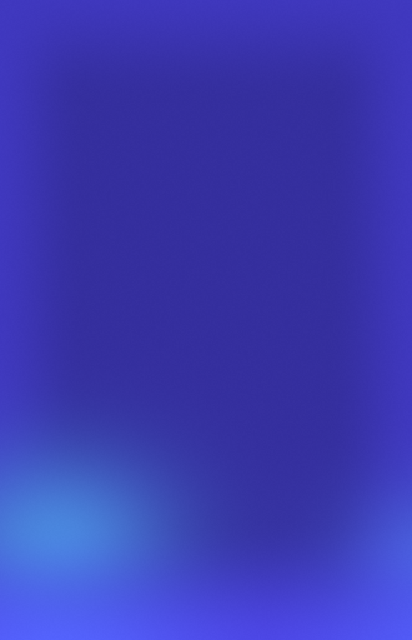
Give the GLSL for this background, as a Shadertoy shader.

```glsl
float hash(vec2 cell) {
    vec3 q = fract(vec3(cell.xyx) * 0.1031);
    q += dot(q, q.yzx + 33.33);
    return fract((q.x + q.y) * q.z);
}

// Soft elliptical glow, 1 at its centre
float glow(vec2 p, vec2 centre, vec2 radius) {
    vec2 d = (p - centre) / radius;
    return exp(-dot(d, d));
}

// Falls smoothly from 1 at the border to 0 at the given depth
float border(float distance, float depth) {
    return 1.0 - smoothstep(-0.03, depth, distance);
}

void mainImage(out vec4 fragColor, in vec2 fragCoord) {
    vec2 uv = fragCoord / iResolution.xy;

    // Deep indigo with lighter left, right and top borders
    float sides = border(min(uv.x, 1.0 - uv.x), 0.21);
    float top = border(1.0 - uv.y, 0.16);
    float rim = 1.0 - (1.0 - sides) * (1.0 - top);
    vec3 color = mix(vec3(0.207, 0.183, 0.62), vec3(0.25, 0.22, 0.75), rim);

    // Azure glow at lower left, dimmer blue at lower right
    float azure = glow(uv, vec2(0.14, 0.16), vec2(0.28, 0.133));
    float blue = glow(uv, vec2(1.1, 0.13), vec2(0.25, 0.11));
    color = mix(color, vec3(0.29, 0.53, 0.87), azure);
    color = mix(color, vec3(0.29, 0.39, 0.87), blue);

    // Violet floor, brighter beneath the glows
    float left = exp(-pow((uv.x - 0.14) / 0.32, 2.0));
    float right = exp(-pow((uv.x - 1.1) / 0.3, 2.0));
    vec3 violet = mix(vec3(0.30, 0.27, 0.90), vec3(0.33, 0.39, 1.0), max(left, 0.8 * right));
    color = mix(color, violet, 1.0 - smoothstep(-0.02, 0.19, uv.y));

    // Fine grain
    color += 0.008 * (hash(floor(uv * vec2(330.0, 512.0))) - 0.5);
    fragColor = vec4(color, 1.0);
}
```
